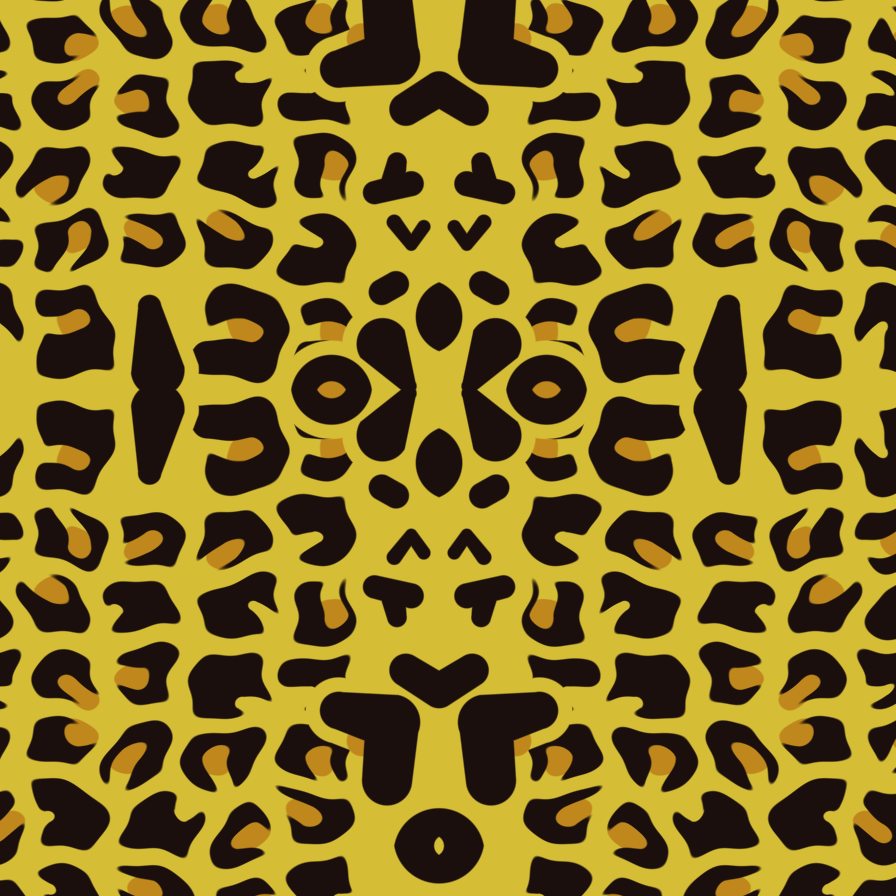
Give the GLSL for this pattern, as a three.js fragment shader.

```glsl
// Leopard print mirrored about one upright and one level axis.
// Rosettes are rounded cellular-noise cells with a bitten-out mouth over an amber disc;
// a spine of lenses and tapered strokes runs along the axes. Lengths are in hundredths of the canvas.

varying vec2 vUv;

const vec3 GOLD = vec3(0.84, 0.74, 0.21);
const vec3 AMBER = vec3(0.75, 0.53, 0.11);
const vec3 DARK = vec3(0.10, 0.06, 0.05);
const vec2 AXES = vec2(0.49, 0.565);     // where the mirror lines cross
const vec2 CELL = vec2(9.4, 8.1);        // rosette spacing
const vec2 FIELD_START = vec2(8.9, 3.9); // corner of the rosette field
const float JITTER = 0.45;
const float GAP = 0.075;                 // least half gap between rosettes, in cells
const float GAP_SPREAD = 0.06;
const float ROUNDING = 15.0;             // higher gives sharper corners
const float SPINE_GAP = 1.6;             // clearance around the spine
const float PLAIN_SHARE = 0.28;          // rosettes without amber
const float EDGE = 0.11;                 // half width of the smoothed edge

vec2 hash2(vec2 c) {
  return fract(sin(vec2(dot(c, vec2(127.1, 311.7)), dot(c, vec2(269.5, 183.3)))) * 43758.5);
}

float smoothMax(float a, float b, float k) {
  float h = max(k - abs(a - b), 0.0) / k;
  return max(a, b) + h * h * k * 0.25;
}

// Stroke from a to b whose radius runs from ra to rb
float stroke(vec2 p, vec2 a, vec2 b, float ra, float rb) {
  vec2 ab = b - a;
  float t = clamp(dot(p - a, ab) / dot(ab, ab), 0.0, 1.0);
  return length(p - a - ab * t) - mix(ra, rb, t);
}

// Pointed lens lying along x
float lens(vec2 p, float halfLength, float halfHeight) {
  float r = (halfLength * halfLength + halfHeight * halfHeight) / (2.0 * halfHeight);
  return length(vec2(p.x, abs(p.y) + r - halfHeight)) - r;
}

// Distances to the dark (x) and amber (y) parts of the spine
vec2 spine(vec2 p) {
  vec2 eye = p - vec2(12.0, 0.0);
  vec2 diamond = p - vec2(0.0, 50.9);
  float pupil = lens(eye, 1.6, 0.95);
  float d = lens(p.yx - vec2(8.15, 0.0), 3.85, 2.6);
  d = min(d, max(lens(eye, 4.5, 3.9), -pupil));
  d = min(d, max(lens(diamond, 5.0, 4.2), -lens(diamond.yx, 1.0, 0.55)));
  // Wings, zigzag and ovals
  d = min(d, stroke(p, vec2(3.4, 0.4), vec2(6.3, 5.1), 0.9, 2.9));
  d = min(d, stroke(p, vec2(31.4, 2.2), vec2(32.3, 9.3), 3.0, 1.3));
  d = min(d, stroke(p, vec2(6.4, 10.9), vec2(4.8, 11.8), 1.45, 1.45));
  // Chevrons, tees, horseshoe and hooks
  d = min(d, stroke(p, vec2(3.1, 16.2), vec2(1.7, 18.2), 0.7, 0.75));
  d = min(d, stroke(p, vec2(3.1, 16.2), vec2(5.0, 18.7), 0.7, 0.85));
  d = min(d, stroke(p, vec2(7.2, 22.0), vec2(3.1, 23.0), 1.3, 1.4));
  d = min(d, stroke(p, vec2(5.2, 22.8), vec2(4.7, 25.4), 1.4, 1.1));
  d = min(d, stroke(p, vec2(3.7, 31.3), vec2(0.0, 33.6), 1.85, 1.95));
  d = min(d, stroke(p, vec2(11.2, 35.8), vec2(5.2, 37.1), 2.1, 3.1));
  d = min(d, stroke(p, vec2(5.2, 37.1), vec2(5.8, 43.6), 3.0, 2.8));
  return vec2(d, min(pupil - 0.2, length(p - vec2(8.6, 39.2)) - 1.7));
}

vec2 site(vec2 cell) {
  return cell + 0.5 + JITTER * (hash2(cell) - 0.5);
}

// Distances to the dark (x) and amber (y) parts of the nearest rosette
vec2 rosette(vec2 p) {
  vec2 q = (p - FIELD_START) / CELL;
  q += 0.06 * sin(q.yx * 5.0 + vec2(0.0, 2.0)) + 0.02 * sin(q.yx * 11.0 + vec2(4.0, 1.0));
  vec2 home = vec2(0.0);
  float nearest = 1e3;
  for (int j = -1; j <= 1; j++) for (int i = -1; i <= 1; i++) {
    vec2 cell = floor(q) + vec2(i, j);
    float d = length(site(cell) - q);
    if (min(cell.x, cell.y) >= 0.0 && d < nearest) { nearest = d; home = cell; }
  }
  vec2 center = site(home);
  if (spine(center * CELL + FIELD_START).x < 0.5) return vec2(10.0);

  // Rounded cell, also bounded by the two edges of the field
  float sum = exp(-ROUNDING * q.x) + exp(-ROUNDING * (q.y + 0.4));
  for (int j = -2; j <= 2; j++) for (int i = -2; i <= 2; i++) {
    vec2 cell = home + vec2(i, j);
    if ((i == 0 && j == 0) || min(cell.x, cell.y) < 0.0) continue;
    vec2 other = site(cell);
    sum += exp(-ROUNDING * dot(0.5 * (center + other) - q, normalize(other - center)));
  }
  vec2 trait = hash2(home + 37.0);
  float body = GAP + GAP_SPREAD * trait.y + log(sum) / ROUNDING;

  // Mouth opening in a random direction
  float angle = 6.2832 * trait.x;
  vec2 r = q - center;
  r = vec2(dot(r, vec2(cos(angle), sin(angle))), dot(r, vec2(-sin(angle), cos(angle))));
  bool plain = hash2(home + 71.0).x < PLAIN_SHARE;
  float mouth = plain ? stroke(r, vec2(0.22, 0.0), vec2(0.8, 0.0), 0.08, 0.24)
                      : stroke(r, vec2(0.0), vec2(0.75, 0.0), 0.15, 0.07);
  float disc = plain ? 1.0 : length(r - vec2(0.06, 0.0)) - 0.21;
  return vec2(smoothMax(body, -mouth, 0.08), disc) * 0.5 * (CELL.x + CELL.y);
}

float fill(float d) {
  return 1.0 - smoothstep(-EDGE, EDGE, d);
}

void main() {
  vec2 p = abs(vUv - AXES) * 100.0;
  vec2 axial = spine(p);
  vec2 spot = max(rosette(p), SPINE_GAP - axial.x);
  vec3 color = mix(GOLD, AMBER, fill(min(spot.y, axial.y)));
  color = mix(color, DARK, fill(min(spot.x, axial.x)));
  gl_FragColor = vec4(color, 1.0);
}
```
